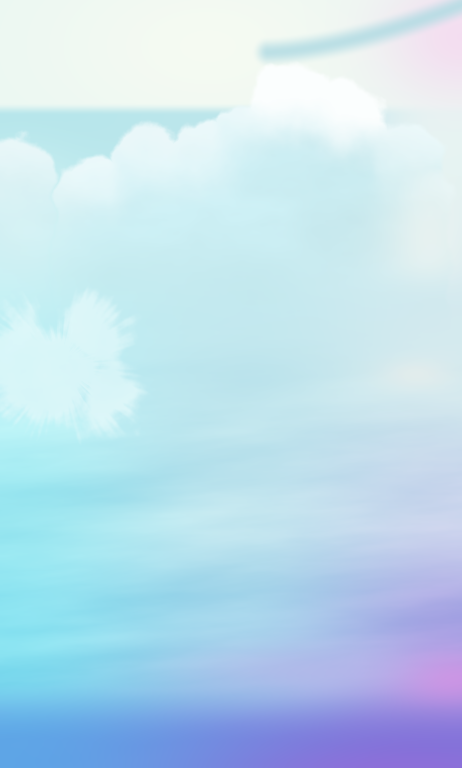
Give the GLSL for this background, as a Shadertoy shader.

```glsl
// Pastel sky over a misty sea: a pale upper sky, a billowing cloud bank and a wispy cloud.
// Three vertical colour ramps are blended across the canvas, streaked with stretched noise,
// then covered by soft glows and by clouds made of noise-warped puffs.

const float HEIGHT = 1.662; // canvas height in units of its width

float hash(vec2 p) {
    return fract(sin(dot(p, vec2(127.1, 311.7))) * 43758.5453);
}

float noise(vec2 p) {
    vec2 i = floor(p), f = fract(p);
    f = f * f * (3.0 - 2.0 * f);
    return mix(mix(hash(i), hash(i + vec2(1, 0)), f.x),
               mix(hash(i + vec2(0, 1)), hash(i + vec2(1, 1)), f.x), f.y);
}

float fbm(vec2 p) {
    float sum = 0.0, amp = 0.5;
    for (int i = 0; i < 5; i++) {
        sum += amp * noise(p);
        p = mat2(1.6, 1.2, -1.2, 1.6) * p + 7.3;
        amp *= 0.5;
    }
    return sum;
}

float glow(vec2 q, vec2 center, vec2 radius) {
    vec2 d = (q - center) / radius;
    return exp(-dot(d, d));
}

// Evenly spaced colour stops, t from 0 to 1
vec3 ramp(vec3 stops[6], float t) {
    float s = clamp(t, 0.0, 1.0) * 5.0;
    int i = min(int(s), 4);
    return mix(stops[i], stops[i + 1], smoothstep(0.0, 1.0, s - float(i)));
}

vec3 seaColor(float x, float t) {
    vec3 left = ramp(vec3[6](vec3(.71, .90, .92), vec3(.77, .94, .95), vec3(.73, .94, .96),
        vec3(.63, .92, .95), vec3(.52, .88, .94), vec3(.42, .78, .92)), t);
    vec3 middle = ramp(vec3[6](vec3(.74, .90, .92), vec3(.77, .92, .94), vec3(.75, .90, .93),
        vec3(.74, .89, .93), vec3(.63, .83, .92), vec3(.57, .68, .91)), t);
    vec3 right = ramp(vec3[6](vec3(.88, .94, .95), vec3(.84, .92, .94), vec3(.82, .91, .93),
        vec3(.80, .84, .93), vec3(.65, .63, .89), vec3(.65, .55, .88)), t);
    return mix(mix(left, middle, smoothstep(0.0, 0.55, x)), right, smoothstep(0.5, 1.0, x));
}

// Blurred curved stroke rising to the right
float branch(vec2 q) {
    float u = clamp((q.x - 0.58) / 0.42, 0.0, 1.0);
    vec2 spine = vec2(0.58 + 0.42 * u, 0.113 - 0.103 * pow(u, 1.6));
    return smoothstep(0.036, 0.0, length(q - spine));
}

// Cloud bank: x = coverage, y = brightness; puffs extend downwards as columns
vec2 cloudBank(vec2 q) {
    vec3 puffs[9] = vec3[9](vec3(.04, .375, .078), vec3(.20, .415, .082), vec3(.325, .36, .087),
        vec3(.445, .352, .090), vec3(.545, .290, .070), vec3(.635, .237, .104),
        vec3(.735, .275, .104), vec3(.875, .348, .083), vec3(.92, .43, .055));
    float cover = 0.0, light = 0.0, total = 0.0;
    for (int i = 0; i < 9; i++) {
        vec2 d = q - puffs[i].xy;
        float r = puffs[i].z;
        float dist = length(vec2(d.x, min(d.y, 0.0))) - r;
        float crown = smoothstep(0.09, 0.10, r);
        float fade = 1.0 - smoothstep(-0.8 + 0.5 * crown, 1.3 - 0.3 * crown, d.y / r);
        float weight = smoothstep(0.01, -r, dist) + 1e-5;
        cover = max(cover, smoothstep(0.007, -0.009, dist));
        light += weight * fade * mix(0.65, 1.0, crown);
        total += weight;
    }
    return vec2(cover, light / total);
}

// Ragged cloud on the left
float wispyCloud(vec2 q) {
    vec3 puffs[5] = vec3[5](vec3(.04, .76, .09), vec3(.20, .725, .085), vec3(.07, .86, .07),
        vec3(.23, .855, .085), vec3(.13, .81, .11));
    float dist = 1.0;
    for (int i = 0; i < 5; i++) dist = min(dist, length(q - puffs[i].xy) - puffs[i].z);
    vec2 arm = q - vec2(0.13, 0.79);
    float strands = noise(vec2(atan(arm.y, arm.x) * 22.0, length(arm) * 12.0)) - 0.5;
    dist += 0.11 * (fbm(q * 17.0) - 0.48) + 0.026 * strands;
    return smoothstep(0.018, -0.035, dist) * (0.65 + 0.4 * fbm(q * 9.0));
}

void mainImage(out vec4 fragColor, in vec2 fragCoord) {
    vec2 uv = fragCoord / iResolution.xy;
    float down = 1.0 - uv.y;
    vec2 q = vec2(uv.x, down * HEIGHT); // measured from the top

    // Sea with drifting streaks and a deep lower band
    vec3 col = seaColor(q.x, (down - 0.15) / 0.85);
    float streak = fbm(vec2(q.x * 2.2, q.y * 13.0 + q.x)) - 0.48;
    col += streak * vec3(.20, .11, .06) * smoothstep(0.6, 1.1, q.y);
    vec3 deep = mix(vec3(.36, .63, .90), vec3(.50, .44, .85), smoothstep(0.0, 0.9, q.x));
    col = mix(col, deep, 0.9 * smoothstep(0.88, 0.97, down + 0.03 * streak));

    // Pink and cream glows
    col = mix(col, vec3(.84, .56, .89), 0.75 * glow(q, vec2(0.98, 1.47), vec2(0.13, 0.06)));
    col = mix(col, vec3(.74, .71, .92), 0.6 * glow(q, vec2(0.65, 1.45), vec2(0.25, 0.06)));
    col = mix(col, vec3(.58, .42, .85), 0.6 * glow(q, vec2(0.85, 1.67), vec2(0.3, 0.05)));
    col = mix(col, vec3(.92, .93, .92), 0.6 * glow(q, vec2(0.90, 0.81), vec2(0.08, 0.035)));

    // Upper sky, branch and soft horizon
    vec3 sky = mix(vec3(.92, .97, .95), vec3(.96, .98, .95), glow(q, vec2(.45, .1), vec2(.35, .2)));
    sky = mix(sky, vec3(.96, .85, .94), 0.85 * glow(q, vec2(1.0, 0.08), vec2(0.17, 0.14)));
    sky = mix(sky, vec3(.70, .86, .89), 0.85 * branch(q));
    col = mix(sky, col, smoothstep(0.222, 0.25, q.y) * (1.0 - 0.6 * smoothstep(0.8, 0.95, q.x)
        * smoothstep(0.6, 0.3, q.y)));

    // Cloud bank fading into mist
    vec2 warp = vec2(fbm(q * 19.0), fbm(q * 19.0 + 31.0)) - 0.48;
    vec2 bank = cloudBank(q + 0.045 * warp);
    vec3 mist = vec3(.79, .925, .945) + 0.08 * (fbm(q * vec2(4.0, 8.0)) - 0.48);
    vec3 bankColor = mix(mist, vec3(.985, .995, .995), bank.y);
    col = mix(col, bankColor, bank.x * (1.0 - smoothstep(0.4, 0.75, q.y)));
    float sideCloud = glow(q, vec2(0.93, 0.51), vec2(0.10, 0.14)) * smoothstep(0.67, 0.56, q.y);
    col = mix(col, vec3(.93, .955, .945), 0.8 * sideCloud);
    col = mix(col, vec3(.89, .97, .97), 0.5 * glow(q, vec2(0.04, 0.46), vec2(0.12, 0.13)));

    col = mix(col, vec3(.89, .975, .98), 0.9 * wispyCloud(q));
    fragColor = vec4(clamp(col, 0.0, 1.0), 1.0);
}
```
